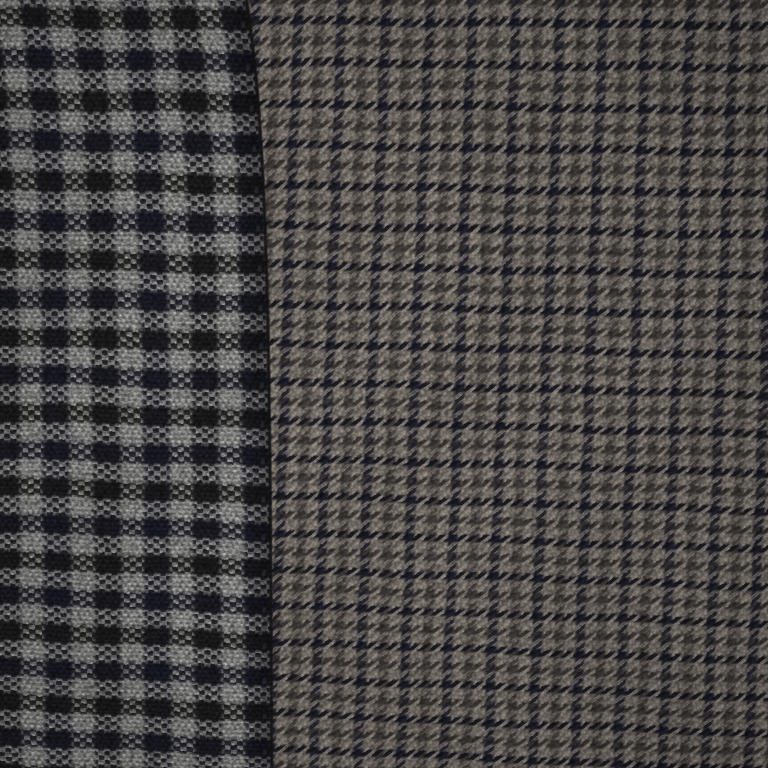
This texture is drawn by a Shadertoy shader. Its source:

```glsl
// Two woven wool cloths meeting at a seam: a bold gingham and a small houndstooth check.
#define ROWS 18.2          // check rows down the canvas at the top
#define ROW_SQUEEZE 1.9    // extra rows gained toward the bottom
#define BOLD_WIDTH 0.065   // column repeat of the bold check
#define FINE_WIDTH 0.0567  // column repeat of the fine check
#define SEAM_X 0.322       // seam position at the top
#define FIBRE 0.46         // strength of the fibre mottling
#define FRAY 0.0016        // how far fibres pull the weave out of line

const float TAU = 6.28318;
const vec3 NAVY  = vec3(0.085, 0.087, 0.12);
const vec3 BLACK = vec3(0.09, 0.088, 0.087);
const vec3 GREY  = vec3(0.455, 0.455, 0.45);
const vec3 TAUPE = vec3(0.435, 0.41, 0.385);
const vec3 BROWN = vec3(0.215, 0.20, 0.19);

vec2 hash2(vec2 p) {
    vec3 q = fract(p.xyx * vec3(0.1031, 0.1030, 0.0973));
    q += dot(q, q.yzx + 33.33);
    return fract((q.xx + q.yz) * q.zy);
}

// Distance to the nearest scattered point
float cellular(vec2 p) {
    vec2 cell = floor(p), f = fract(p);
    float d = 2.0;
    for (int j = -1; j <= 1; j++)
        for (int i = -1; i <= 1; i++) {
            vec2 o = vec2(i, j);
            d = min(d, length(o + hash2(cell + o) - f));
        }
    return d;
}

// Soft stripe centred on every integer
float band(float x, float halfWidth, float soft) {
    float d = abs(fract(x + 0.5) - 0.5);
    return 1.0 - smoothstep(halfWidth - soft, halfWidth + soft, d);
}

// Yarn colour: stripes alternate between two colours on a ground
vec3 yarn(float x, float halfWidth, float soft, vec3 ground, vec3 even, vec3 odd) {
    float parity = mod(floor(x + 0.5), 2.0);
    return mix(ground, mix(even, odd, parity), band(x, halfWidth, soft));
}

// Basket weave: solid blocks joined by rings of beads
vec3 boldCheck(vec2 c) {
    vec3 weft = yarn(c.y, 0.25, 0.06, GREY, BLACK, NAVY);
    vec3 warp = yarn(c.x, 0.27, 0.06, GREY, NAVY, mix(NAVY, BLACK, 0.6));
    float beads = -cos(c.x * TAU * 4.0) * cos(c.y * TAU * 4.0);
    vec3 col = mix(weft, warp, 0.12 + 0.76 * smoothstep(-0.25, 0.45, beads));
    float threads = sin(c.x * TAU * 8.0 + floor(c.y * 8.0) * 3.14) * 0.12
                  + sin(c.y * TAU * 8.0) * 0.12;
    return col * (1.0 + threads);
}

// Twill weave whose diagonal floats turn the stripes into teeth
vec3 fineCheck(vec2 c) {
    vec2 t = c * 2.0;
    vec3 weft = yarn(t.y, 0.21, 0.10, TAUPE, NAVY, BROWN);
    vec3 warp = yarn(t.x, 0.23, 0.10, TAUPE, NAVY * 1.2, BROWN);
    float twill = sin((t.x + t.y) * TAU * 2.0);
    vec3 col = mix(weft, warp, 0.06 + 0.88 * smoothstep(-0.4, 0.6, twill));
    return col * (0.97 + 0.11 * twill);
}

void mainImage(out vec4 fragColor, in vec2 fragCoord) {
    vec2 p = fragCoord / iResolution.xy;
    float down = 1.0 - p.y;

    // Fibre noise at two scales
    float hair = cellular(p * vec2(215.0, 225.0));
    float tuft = cellular(p * 105.0 + 20.0);

    // Cloth coordinates: gentle tilt, lean, wobble and frayed threads
    float seam = SEAM_X + 0.030 * (1.0 - exp(-down * 5.0)) + 0.003 * down;
    float wobble = 0.0009 * sin(p.x * 31.0 + down * 9.0) + 0.0007 * sin(down * 43.0 - p.x * 17.0);
    vec2 fray = FRAY * (vec2(tuft, hair) - 0.5);
    float t = down - (0.010 + 0.035 * down) * (p.x - 0.34) + wobble + fray.y;
    float row = (t - 0.026) * (ROWS + ROW_SQUEEZE * t);
    float boldCol = (p.x - seam + 0.019 + wobble + fray.x) / BOLD_WIDTH;
    float fineCol = (p.x - 0.431 + 0.038 * (down - 0.4) + wobble + fray.x) / FINE_WIDTH;

    // Two panels
    float s = p.x - seam;
    vec3 col = mix(boldCheck(vec2(boldCol, row)), fineCheck(vec2(fineCol, row)),
                   smoothstep(-0.002, 0.002, s));

    // Fibre mottling and broad unevenness
    col *= 1.0 + FIBRE * (0.80 - hair - 0.7 * tuft);
    col *= 1.0 + 0.02 * sin(p.x * 19.0 + 3.0 * sin(p.y * 7.0));

    // Seam: shaded fold, thin dark groove and puckered stitches
    float fold = smoothstep(-0.04, -0.006, s) * (1.0 - smoothstep(-0.002, 0.003, s));
    col *= 1.0 - 0.28 * fold;
    float groove = 1.0 - smoothstep(0.0005, 0.0035, abs(s + 0.001));
    col = mix(col, vec3(0.06, 0.06, 0.065), 0.85 * groove);
    float stitch = (1.0 - smoothstep(0.001, 0.004, abs(s + 0.010)))
                 * smoothstep(0.3, 0.9, sin(row * TAU * 2.0));
    col = mix(col, vec3(0.25, 0.25, 0.26), 0.4 * stitch);

    // Soft light falling off toward the corners
    vec2 q = p - vec2(0.45, 0.52);
    col *= 1.04 - 0.40 * dot(q, q);
    fragColor = vec4(clamp(col, 0.0, 1.0), 1.0);
}
```
